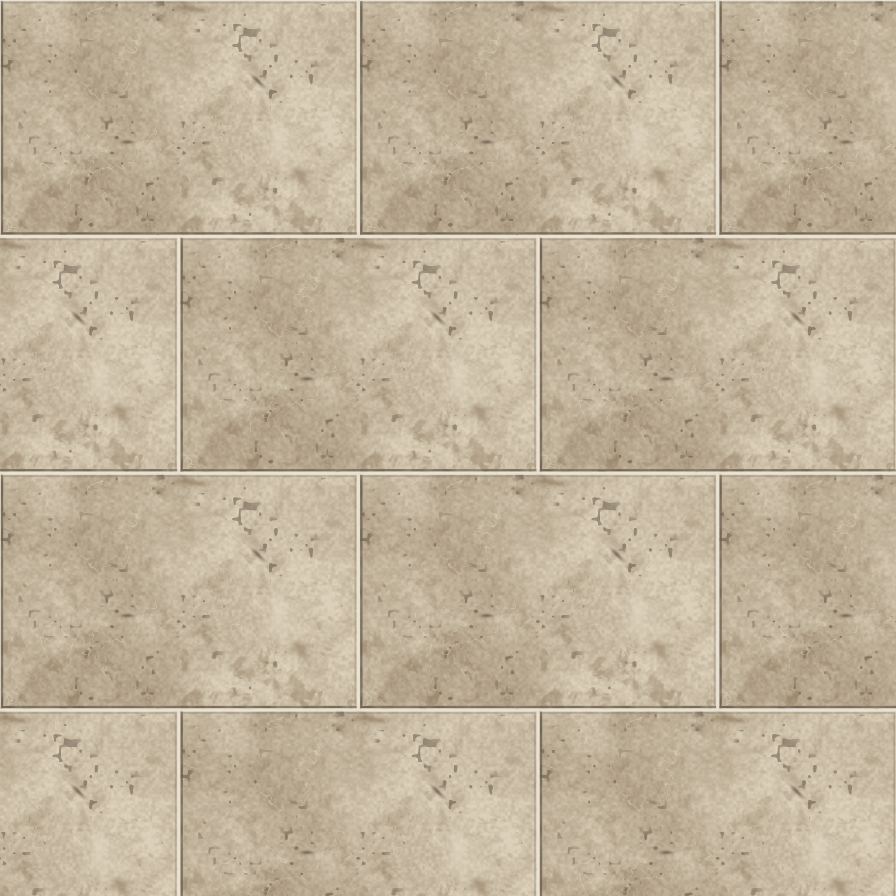
This texture is drawn by a WebGL 2 fragment shader. Its source:

```glsl
#version 300 es
precision highp float;
// Travertine wall tiles in half-offset running bond with pale bevelled joints.

uniform vec2 u_resolution;
out vec4 outColor;

const vec2 TILE = vec2(0.401, 0.2643);
const vec3 STONE_DARK = vec3(0.67, 0.605, 0.505);
const vec3 STONE_LIGHT = vec3(0.825, 0.775, 0.685);
const vec3 CREAM = vec3(0.88, 0.84, 0.76);
const vec3 BROWN = vec3(0.54, 0.46, 0.35);
const vec3 PIT = vec3(0.36, 0.31, 0.25);
const vec3 SHADOW = vec3(0.42, 0.37, 0.31);
const vec3 JOINT = vec3(0.92, 0.89, 0.83);

float hash(vec2 p) {
  vec3 q = fract(vec3(p.xyx) * 0.1031);
  q += dot(q, q.yzx + 33.33);
  return fract((q.x + q.y) * q.z);
}

float noise(vec2 p) {
  vec2 i = floor(p), f = fract(p);
  f = f * f * (3.0 - 2.0 * f);
  vec2 e = vec2(1.0, 0.0);
  return mix(mix(hash(i), hash(i + e), f.x),
             mix(hash(i + e.yx), hash(i + e.xx), f.x), f.y);
}

float fbm(vec2 p, int octaves) {
  float sum = 0.0, amp = 0.5, total = 0.0;
  for (int i = 0; i < octaves; i++) {
    sum += amp * noise(p);
    total += amp;
    amp *= 0.6;
    p = mat2(1.6, 1.2, -1.2, 1.6) * p + 7.3;
  }
  return sum / total;
}

// Soft elliptical stain.
float blob(vec2 p, vec2 center, vec2 radius) {
  vec2 d = (p - center) / radius;
  return exp(-dot(d, d));
}

// Antialiased stroke around distance zero.
float stroke(float d, float halfWidth, float aa) {
  return 1.0 - smoothstep(halfWidth - aa, halfWidth + aa, abs(d));
}

// Signed distance to the nearest multiple of a period.
float wrapped(float x, float period) {
  return x - period * round(x / period);
}

// Stone face; p runs right and down from the tile's top left corner.
vec3 travertine(vec2 p) {
  vec2 warp = vec2(fbm(p * 45.0, 3), fbm(p * 45.0 + 31.0, 3)) - 0.5;
  vec2 q = p + 0.018 * warp;

  // Clouds, with a paler right side and darker lower left.
  float tone = 0.55 + 1.35 * (fbm(q * 17.0 + 4.0, 6) - 0.5);
  tone += 0.30 * smoothstep(0.14, 0.35, q.x);
  tone -= 0.16 * blob(q, vec2(0.07, 0.07), vec2(0.09, 0.06));
  tone -= 0.34 * blob(q, vec2(0.045, 0.234), vec2(0.06, 0.026));
  tone -= 0.30 * blob(q, vec2(0.124, 0.2), vec2(0.04, 0.025));
  tone += 0.45 * (noise(p * 260.0) - 0.5) + 0.3 * (noise(p * 410.0) - 0.5);
  vec3 color = mix(STONE_DARK, STONE_LIGHT, clamp(tone, -0.35, 1.25));

  // Brown patches gather towards the bottom; cream threads cross them.
  float patches = smoothstep(0.57, 0.73, fbm(q * 48.0 + 19.0, 4));
  color = mix(color, BROWN, patches * mix(0.12, 0.42, p.y / TILE.y));
  float vein = stroke(fbm(q * 24.0 + 53.0, 4) - 0.5, 0.007, 0.007);
  float veinMask = smoothstep(0.48, 0.7, noise(p * 19.0 + 9.0));
  color = mix(color, CREAM, 0.45 * vein * veinMask);

  // Larger stains and mineral streaks.
  color = mix(color, BROWN, 0.55 * blob(q, vec2(0.336, 0.198), vec2(0.011)));
  color = mix(color, BROWN, 0.65 * blob(q, vec2(0.215, 0.01), vec2(0.019, 0.005)));
  color = mix(color, CREAM, 0.65 * blob(q, vec2(0.31, 0.156), vec2(0.008, 0.025)));

  // Small open pores and two distinct cracks.
  float pores = smoothstep(0.79, 0.91, noise(p * 175.0 + 13.0));
  pores *= smoothstep(0.56, 0.72, noise(p * 29.0 + 41.0));
  color = mix(color, PIT, 0.5 * pores);
  vec2 c = p - vec2(0.289, 0.091);
  vec2 diagonal = vec2(c.x + c.y, c.y - c.x) * 0.7071;
  float cracks = blob(diagonal, vec2(0.0), vec2(0.009, 0.0022));
  cracks += blob(p, vec2(0.143, 0.159), vec2(0.007, 0.002));
  return mix(color, PIT, 0.7 * min(cracks, 1.0));
}

void main() {
  vec2 uv = gl_FragCoord.xy / u_resolution;
  float aa = 0.7 / min(u_resolution.x, u_resolution.y);

  // Running bond, counted down from the top.
  vec2 p = vec2(uv.x + 0.001, 1.0 - uv.y + 0.0005);
  float row = floor(p.y / TILE.y);
  p.x -= 0.5 * TILE.x * mod(row, 2.0);
  vec3 color = travertine(mod(p, TILE));

  // Dark bevels right of vertical joints and above horizontal ones.
  vec2 d = vec2(wrapped(p.x, TILE.x), wrapped(p.y, TILE.y));
  float wear = mix(0.55, 0.95, noise(mod(p, TILE) * 90.0));
  float bevel = max(stroke(d.x - 0.0032, 0.0014, aa), stroke(d.y + 0.0032, 0.0014, aa));
  float farBevel = max(stroke(d.x + 0.0034, 0.001, aa), stroke(d.y - 0.0034, 0.001, aa));
  color = mix(color, SHADOW, max(bevel * wear, 0.25 * farBevel));

  // Pale grout.
  float joint = max(stroke(d.x, 0.0018, aa), stroke(d.y, 0.0018, aa));
  color = mix(color, JOINT, joint * mix(0.8, 1.0, wear));
  outColor = vec4(color, 1.0);
}
```
